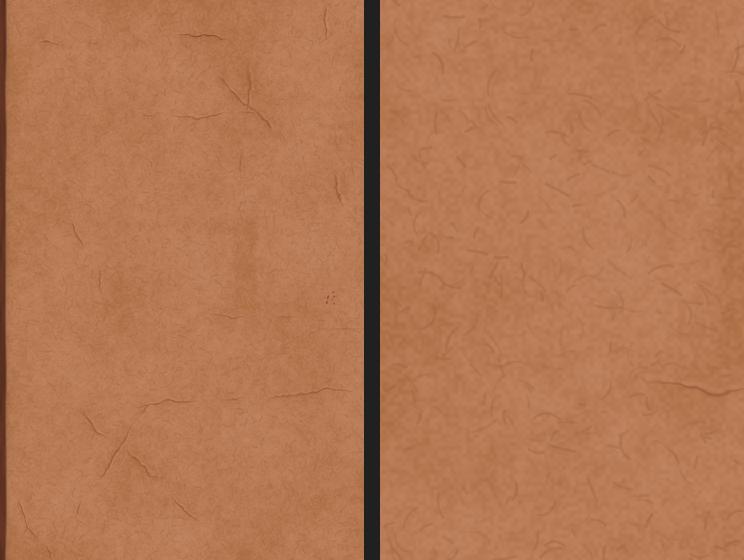
Left, the full canvas; right, a detail of the centre.
A Shadertoy shader for this texture:

```glsl
// Worn terracotta paper cover with fine fibres, wandering creases and a dark spine edge.

const vec3 PAPER_MID   = vec3(0.722, 0.482, 0.335);
const vec3 PAPER_LIGHT = vec3(0.745, 0.515, 0.372);
const vec3 PAPER_DARK  = vec3(0.685, 0.445, 0.282);
const vec3 FIBRE_BROWN = vec3(0.610, 0.400, 0.250);
const vec3 CREASE_DARK = vec3(0.470, 0.270, 0.180);
const vec3 SPINE_BROWN = vec3(0.360, 0.190, 0.120);

const float SPINE_WIDTH   = 0.0095;
const float FIBRE_CELL    = 0.0135;
const float FIBRE_WIDTH   = 0.0007;
const float FIBRE_OPACITY = 0.50;
const float CREASE_WIDTH  = 0.0008;
const float GRAIN_SCALE   = 420.0;
const int   FIBRE_LAYERS  = 2;
const int   SPECKS        = 9;
const int   CREASES       = 11;

// Each crease runs from xy to zw, in units of the canvas height.
const vec4 CREASE[CREASES] = vec4[CREASES](
    vec4(0.06, 0.922, 0.43, 0.942), vec4(0.58, 0.99, 0.615, 0.62),
    vec4(0.11, 0.655, 0.234, 0.33), vec4(0.195, 0.464, 0.64, 0.414),
    vec4(0.384, 0.876, 0.488, 0.759), vec4(0.143, 0.27, 0.404, 0.014),
    vec4(0.23, 0.275, 0.64, 0.297), vec4(0.456, 0.94, 0.417, 0.61),
    vec4(0.013, 0.14, 0.10, 0.0), vec4(0.247, 0.792, 0.456, 0.794),
    vec4(0.267, 0.284, 0.13, 0.08));

vec3 hash3(vec2 p) {
    vec3 q = fract(p.xyx * vec3(0.1031, 0.1030, 0.0973));
    q += dot(q, q.yxz + 33.33);
    return fract((q.xxy + q.yzz) * q.zyx);
}

vec2 noise2(vec2 p) {
    vec2 i = floor(p), f = fract(p);
    f = f * f * (3.0 - 2.0 * f);
    vec2 low  = mix(hash3(i).xy, hash3(i + vec2(1, 0)).xy, f.x);
    vec2 high = mix(hash3(i + vec2(0, 1)).xy, hash3(i + vec2(1, 1)).xy, f.x);
    return mix(low, high, f.y);
}

float fbm(vec2 p) {
    float sum = 0.0, gain = 0.5;
    for (int i = 0; i < 4; i++) {
        sum += gain * noise2(p).x;
        p = p * 2.03 + 17.0;
        gain *= 0.5;
    }
    return sum / 0.9375;
}

float stroke(float d, float width, float px) {
    return 1.0 - smoothstep(width - 0.5 * px, width + px, d);
}

// Short curved hairs, jittered in a grid.
float fibres(vec2 p, float px) {
    float ink = 0.0;
    for (int layer = 0; layer < FIBRE_LAYERS; layer++) {
        vec2 g = p / FIBRE_CELL + float(layer) * 37.4;
        for (int k = 0; k < 9; k++) {
            vec2 cell = floor(g) + vec2(k % 3, k / 3) - 1.0;
            vec3 place = hash3(cell), shape = hash3(cell + 91.0);
            float angle = 6.2832 * place.z;
            vec2 q = (g - cell - place.xy) * FIBRE_CELL;
            q = mat2(cos(angle), sin(angle), -sin(angle), cos(angle)) * q;
            q.y += (shape.x - 0.5) * 130.0 * q.x * q.x;
            q.x = max(abs(q.x) - mix(0.0015, 0.0075, shape.y), 0.0);
            ink = max(ink, stroke(length(q), FIBRE_WIDTH, px) * shape.z * shape.z);
        }
    }
    return ink;
}

// x: dark fold line, y: raised light rim, z: soft worn shade.
vec3 creases(vec2 p, float px) {
    vec2 warped = p + 0.022 * (noise2(p * 17.0) - 0.5)
                    + 0.008 * (noise2(p * 60.0) - 0.5) + 0.003 * (noise2(p * 170.0) - 0.5);
    vec3 fold = vec3(0.0);
    for (int i = 0; i < CREASES; i++) {
        vec2 start = CREASE[i].xy, run = CREASE[i].zw - start, rel = warped - start;
        float t = clamp(dot(rel, run) / dot(run, run), 0.0, 1.0);
        vec2 away = rel - run * t;
        float d = length(away);
        float side = dot(away, normalize(vec2(-run.y, run.x)));
        float wear = smoothstep(0.30, 0.75, noise2(p * 24.0 + float(i) * 7.0).y);
        wear *= smoothstep(0.0, 0.06, t) * smoothstep(1.0, 0.94, t);
        fold.x = max(fold.x, wear * stroke(d, CREASE_WIDTH, px));
        fold.y = max(fold.y, wear * exp(-pow((side - 0.003) / 0.0018, 2.0)) * step(d, 0.01));
        fold.z = max(fold.z, wear * exp(-d / 0.009));
    }
    return fold;
}

void mainImage(out vec4 fragColor, in vec2 fragCoord) {
    float px = 1.0 / iResolution.y;
    vec2 p = fragCoord * px;
    float width = iResolution.x * px;

    // Mottled paper, fine grain and darker handled edges
    float tone = 1.5 * (fbm(p * 9.0) - 0.5) + 1.0 * (fbm(p * 75.0) - 0.5);
    tone += 0.9 * (noise2(p * GRAIN_SCALE).x - 0.5) + 0.25 * (p.x / width - 0.4);
    float edge = min(min(p.x - SPINE_WIDTH, width - p.x), min(p.y, 1.0 - p.y));
    tone -= 0.55 * exp(-max(edge, 0.0) / 0.025) * fbm(p * 14.0 + 5.0);

    // Rubbed vertical stain
    vec2 stain = abs(p - vec2(0.438, 0.53)) - vec2(0.020, 0.085);
    tone -= 0.5 * smoothstep(0.006, -0.006, stain.x) * smoothstep(0.03, -0.03, stain.y);

    vec3 fold = creases(p, px);
    tone += 0.7 * fold.y - 0.65 * fold.z;
    vec3 color = mix(PAPER_MID, PAPER_LIGHT, clamp(tone * 1.4, 0.0, 1.2));
    color = mix(color, PAPER_DARK, clamp(-tone * 1.4, 0.0, 1.3));

    // Fibres and fold lines; one stretch of the top fold is torn
    color = mix(color, FIBRE_BROWN, FIBRE_OPACITY * fibres(p, px));
    float torn = smoothstep(0.08, 0.03, length(p - vec2(0.40, 0.94)));
    color = mix(color, CREASE_DARK, fold.x * mix(0.42, 0.95, torn));

    // Cluster of ink specks
    for (int i = 0; i < SPECKS; i++) {
        vec3 h = hash3(vec2(i, 7));
        float d = length(p - vec2(0.592, 0.468) - 0.025 * (h.xy - 0.5));
        color = mix(color, CREASE_DARK, 0.8 * stroke(d, 0.0006 + 0.0007 * h.z, px));
    }

    // Spine strip with a soft shadow
    float spineEdge = SPINE_WIDTH + 0.002 * (noise2(p * 12.0).x - 0.5);
    vec3 spine = SPINE_BROWN * (0.85 + 0.35 * fbm(vec2(p.x * 120.0, p.y * 18.0)));
    color *= 1.0 - 0.14 * exp(-max(p.x - spineEdge, 0.0) / 0.004);
    color = mix(spine, color, smoothstep(-0.0015, 0.0015 + px, p.x - spineEdge));
    fragColor = vec4(color, 1.0);
}
```
